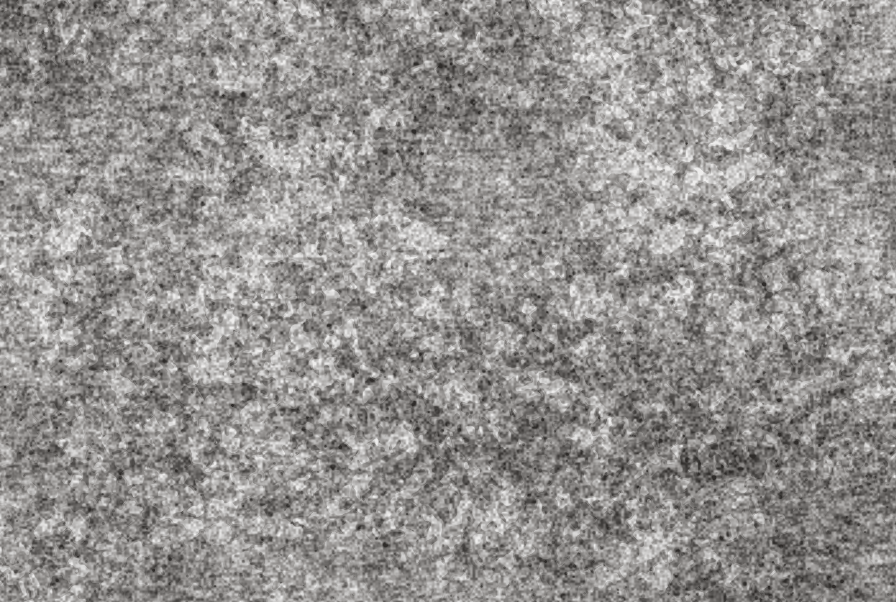
Give the GLSL for this texture, as a WebGL 2 fragment shader.

```glsl
#version 300 es
precision highp float;
// Weathered grey concrete: pale and dark crust flecks over fine, faintly brushed grain.

#define BASE_TONE 0.566
#define BROAD_CONTRAST 0.021
#define PALE_CRUST 0.150
#define DARK_CRUST 0.125
#define CRUST_SCALE 31.0
#define GRAIN_SCALE 235.0
#define GRAIN_CONTRAST 0.078
#define STREAK_CONTRAST 0.040
#define PIT_SCALE 58.0
#define PIT_DEPTH 0.15
#define WARMTH vec3(0.009, -0.001, -0.009)

uniform vec2 u_resolution;
out vec4 outColor;

// Integer hash of a cell, returning two values in 0..1
vec2 hash2(vec2 cell) {
    uvec2 v = uvec2(ivec2(cell)) * 1664525u + 1013904223u;
    v.x += v.y * 1664525u;
    v.y += v.x * 1664525u;
    v ^= v >> 16u;
    v.x += v.y * 1664525u;
    v.y += v.x * 1664525u;
    v ^= v >> 16u;
    return vec2(v & 0xffffu) / 65535.0;
}

// Value noise scaled to about zero mean and unit deviation
float noise(vec2 p) {
    vec2 cell = floor(p), f = fract(p);
    f = f * f * (3.0 - 2.0 * f);
    float low = mix(hash2(cell).x, hash2(cell + vec2(1, 0)).x, f.x);
    float high = mix(hash2(cell + vec2(0, 1)).x, hash2(cell + vec2(1, 1)).x, f.x);
    return (mix(low, high, f.y) - 0.5) / 0.2145;
}

// Rotated octaves, kept at unit deviation for any gain
float fbm(vec2 p, int octaves, float gain) {
    float sum = 0.0, power = 0.0, amp = 1.0;
    for (int i = 0; i < octaves; i++) {
        sum += amp * noise(p);
        power += amp * amp;
        amp *= gain;
        p = mat2(1.6, 1.2, -1.2, 1.6) * p + vec2(37.3, 11.7);
    }
    return sum * inversesqrt(power);
}

// Scattered small round pits, 0..1
float pits(vec2 p) {
    vec2 cell = floor(p);
    float depth = 0.0;
    for (int y = -1; y <= 1; y++) {
        for (int x = -1; x <= 1; x++) {
            vec2 id = cell + vec2(x, y);
            vec2 kind = hash2(id + 911.0);
            float radius = mix(0.12, 0.34, kind.x * kind.x);
            float dist = length(p - id - hash2(id + 307.0));
            float spot = 1.0 - smoothstep(radius * 0.5, radius * 1.25, dist);
            depth = max(depth, spot * step(0.60, kind.y));
        }
    }
    return depth;
}

void main() {
    vec2 p = gl_FragCoord.xy / u_resolution.y;

    // Broad stains, and where the crust is thick; it thins out downwards
    float stain = fbm(p * 3.6 + 5.0, 4, 0.8);
    float region = fbm(p * 2.6 + 43.0, 3, 0.6);
    float crust = smoothstep(-1.6, 1.3, region + 2.0 * (p.y - 0.42));

    // Small crisp flecks, with pale and dark sides of the same field
    vec2 warp = vec2(noise(p * 90.0 + 17.0), noise(p * 90.0 + 71.0)) * 0.0018;
    float flecks = fbm((p + warp) * CRUST_SCALE + 83.0, 3, 1.12) + 0.25 * stain;
    float pale = smoothstep(0.45, 1.20, flecks);
    float dark = smoothstep(0.40, 1.15, -flecks);

    // Fine grain and short horizontal brush marks
    float grain = 0.86 * noise(p * GRAIN_SCALE + 13.0)
                + 0.51 * noise(mat2(0.8, 0.6, -0.6, 0.8) * p * GRAIN_SCALE * 0.6 + 401.0);
    float sway = 0.003 * noise(p * vec2(9.0, 14.0) + 29.0);
    float streak = noise(vec2(p.x * 30.0, (p.y + sway) * 160.0) + 59.0);

    // Combine the layers
    float tone = BASE_TONE + BROAD_CONTRAST * stain;
    tone += mix(0.40, 1.15, crust) * (PALE_CRUST * pale - DARK_CRUST * dark);
    tone += GRAIN_CONTRAST * grain;
    tone += STREAK_CONTRAST * mix(1.15, 0.5, crust) * streak;
    tone -= PIT_DEPTH * pits(p * PIT_SCALE) * (1.0 - 0.6 * pale);
    tone += 0.025 * (smoothstep(0.0, 0.45, p.y) - 0.6);
    tone = clamp(tone, 0.17, 0.93);

    // Slightly warm shadows, neutral highlights
    vec3 color = vec3(tone) + WARMTH * (1.0 - 0.6 * smoothstep(0.55, 0.85, tone));
    outColor = vec4(color, 1.0);
}
```
